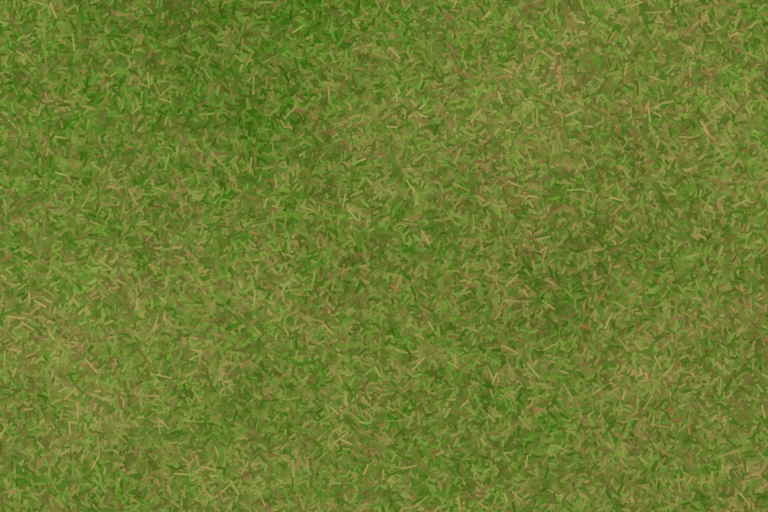
Write a Shadertoy shader that draws this texture.

```glsl
// Short mown lawn: fine tangled grass blades with dry straw flecks and soft patches.

const vec3 GRASS = vec3(0.434, 0.497, 0.198);   // average turf colour
const vec3 LIGHT = vec3(1.0, 0.93, 0.70);       // colour change per unit of tone
const vec3 DRYING = vec3(1.0, -0.12, 0.62);     // colour change per unit of dryness

// Integer hash of a cell and a layer seed, three values in 0..1
vec3 hash3(vec2 cell, float seed) {
    uvec3 v = uvec3(ivec3(cell, seed)) * 1664525u + 1013904223u;
    v.x += v.y * v.z;
    v.y += v.z * v.x;
    v.z += v.x * v.y;
    v ^= v >> 16u;
    v.x += v.y * v.z;
    v.y += v.z * v.x;
    v.z += v.x * v.y;
    return vec3(v >> 16u) / 65535.0;
}

// Smooth value noise, two independent channels in -1..1
vec2 noise2(vec2 p, float seed) {
    vec2 cell = floor(p);
    vec2 f = fract(p);
    f = f * f * (3.0 - 2.0 * f);
    vec2 low = mix(hash3(cell, seed).xy, hash3(cell + vec2(1, 0), seed).xy, f.x);
    vec2 high = mix(hash3(cell + vec2(0, 1), seed).xy, hash3(cell + vec2(1, 1), seed).xy, f.x);
    return 2.0 * mix(low, high, f.y) - 1.0;
}

float segmentDistance(vec2 p, vec2 halfAxis) {
    float t = clamp(dot(p, halfAxis) / dot(halfAxis, halfAxis), -1.0, 1.0);
    return length(p - t * halfAxis);
}

// Soft round area of the lawn
float patchMask(vec2 p, vec2 centre, float radius) {
    vec2 d = (p - centre) / radius;
    return exp(-dot(d, d));
}

// Paints one blade per grid cell; turf holds (tone, dryness)
vec2 paintBlades(vec2 turf, vec2 p, float size, float halfWidth, float density,
                 vec2 centre, vec2 spread, float seed, float edge) {
    vec2 home = floor(p / size);
    for (int y = -1; y <= 1; y++) {
        for (int x = -1; x <= 1; x++) {
            vec2 cell = home + vec2(x, y);
            vec3 place = hash3(cell, seed);
            vec3 look = hash3(cell, seed + 50.0);
            float angle = 6.2832 * place.z;
            float halfLength = size * mix(0.25, 0.7, look.z);
            vec2 halfAxis = halfLength * vec2(cos(angle), sin(angle));
            float d = segmentDistance(p - (cell + place.xy) * size, halfAxis);
            float cover = 1.0 - smoothstep(0.4 * halfWidth, halfWidth + edge, d);
            cover *= step(fract(look.z * 37.0 + place.x), density);
            vec2 blade = centre + spread * (2.0 * look.xy - 1.0);
            turf = mix(turf, blade, cover);
        }
    }
    return turf;
}

// Broad shading of the lawn, as (tone, dryness)
vec2 broadPatches(vec2 p) {
    vec2 turf = 0.012 * noise2(p * 4.0, 1.0) + 0.012 * noise2(p * 11.0, 2.0);
    turf += vec2(-0.030, -0.030) * patchMask(p, vec2(0.50, 0.98), 0.30);
    turf += vec2(0.022, 0.024) * patchMask(p, vec2(1.02, 0.87), 0.22);
    turf += vec2(0.016, 0.014) * patchMask(p, vec2(0.22, 0.33), 0.26);
    turf += vec2(-0.026, 0.000) * patchMask(p, vec2(1.08, 0.46), 0.22);
    turf += vec2(0.008, 0.012) * patchMask(p, vec2(1.35, 0.30), 0.28);
    turf += vec2(0.004, -0.022) * patchMask(p, vec2(0.08, 0.72), 0.28);
    return turf;
}

void mainImage(out vec4 fragColor, in vec2 fragCoord) {
    vec2 p = fragCoord / iResolution.y;
    float edge = 1.0 / iResolution.y;

    // Shaded thatch below the blades
    vec2 turf = vec2(-0.035, 0.0) + vec2(0.06, 0.04) * noise2(p * 160.0, 3.0);

    // Dense green blades
    for (int i = 0; i < 4; i++) {
        float layer = float(i);
        float size = 0.0175 - 0.0015 * layer;
        vec2 offset = vec2(0.37, 0.61) * layer * size;
        turf = paintBlades(turf, p + offset, size, 0.0022, 1.0, vec2(0.0),
                           vec2(0.105, 0.075), 10.0 + layer, edge);
    }

    // Brown specks, then longer pale straw
    turf = paintBlades(turf, p, 0.016, 0.0022, 0.06, vec2(-0.03, 0.11),
                       vec2(0.05, 0.03), 20.0, edge);
    turf = paintBlades(turf, p, 0.024, 0.0014, 0.13, vec2(0.09, 0.06),
                       vec2(0.05, 0.03), 30.0, edge);

    // Small clumps and broad patches tint everything
    turf += vec2(0.024, 0.030) * noise2(p * 34.0, 4.0);
    turf += vec2(0.024, 0.026) * noise2(p * 85.0, 5.0);
    turf += broadPatches(p);

    vec3 colour = GRASS + LIGHT * turf.x + DRYING * turf.y;
    fragColor = vec4(clamp(colour, 0.0, 1.0), 1.0);
}
```
